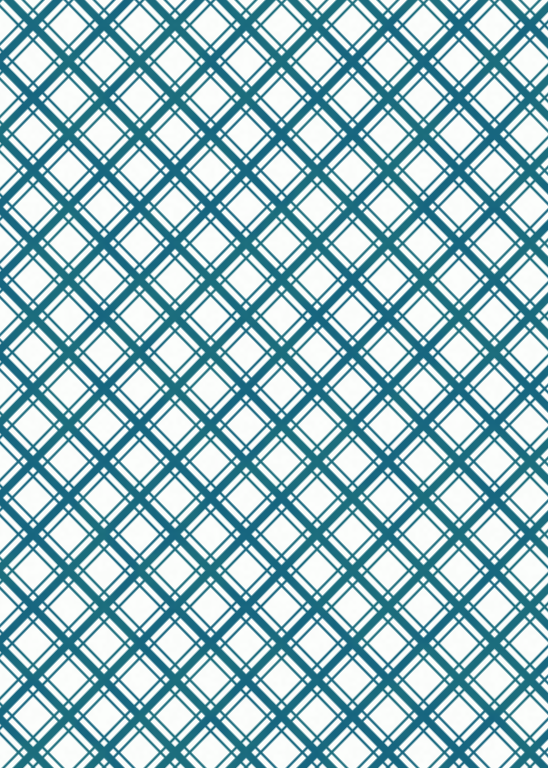
Reproduce this pattern procedurally as a Shadertoy shader.

```glsl
// Diagonal lattice check: broad teal bands cross on a near-white ground, each
// flanked by a pair of thin stripes. Two slanted coordinates are repeated with
// fract, and stripe coverage is taken from the distance to each line centre.

#define REPEATS vec2(7.72, 10.56)    // lattice cells across and down
#define ANCHOR vec2(0.449, 0.5885)   // one band crossing, in canvas fractions
#define BAND_WIDTH 0.152             // widths and offset in cell periods
#define THIN_WIDTH 0.046
#define THIN_OFFSET 0.205
#define SOFTNESS 0.034               // minimum edge blur in cell periods
#define GROUND vec3(0.985, 0.992, 0.985)
#define INK_GREEN vec3(0.11, 0.43, 0.49)
#define INK_BLUE vec3(0.09, 0.40, 0.50)
#define MOTTLE 0.012                 // strength of the printed grain

float hash(vec2 p) {
    return fract(sin(dot(p, vec2(127.1, 311.7))) * 43758.5453);
}

float valueNoise(vec2 p) {
    vec2 cell = floor(p);
    vec2 f = fract(p);
    f = f * f * (3.0 - 2.0 * f);
    float low = mix(hash(cell), hash(cell + vec2(1.0, 0.0)), f.x);
    float high = mix(hash(cell + vec2(0.0, 1.0)), hash(cell + 1.0), f.x);
    return mix(low, high, f.y);
}

// Box-filtered coverage of a line of the given width
float stripe(float dist, float width, float blur) {
    float near = clamp((dist + 0.5 * width) / blur + 0.5, 0.0, 1.0);
    float far = clamp((dist - 0.5 * width) / blur + 0.5, 0.0, 1.0);
    return near - far;
}

// One broad band and its mirrored thin companions
float bandGroup(float coord, float blur) {
    float dist = abs(fract(coord + 0.5) - 0.5);
    float band = stripe(dist, BAND_WIDTH, blur);
    float thin = stripe(dist - THIN_OFFSET, THIN_WIDTH, blur);
    return max(band, thin);
}

void mainImage(out vec4 fragColor, in vec2 fragCoord) {
    vec2 uv = fragCoord / iResolution.xy;
    vec2 lattice = (uv - ANCHOR) * REPEATS;
    float blur = max(length(REPEATS / iResolution.xy), SOFTNESS);

    // Rising and falling diagonals, overlaid as one ink
    float falling = bandGroup(lattice.x + lattice.y, blur);
    float rising = bandGroup(lattice.x - lattice.y, blur);
    float coverage = 1.0 - (1.0 - falling) * (1.0 - rising);

    // Soft drift between the two inks, with faint grain
    float drift = smoothstep(0.25, 0.75, valueNoise(lattice * 2.3 + 40.0));
    float grain = valueNoise(lattice * 17.0 + 90.0) - 0.5;
    vec3 ink = mix(INK_GREEN, INK_BLUE, drift);
    vec3 color = mix(GROUND, ink, coverage) + grain * MOTTLE;

    fragColor = vec4(clamp(color, 0.0, 1.0), 1.0);
}
```
